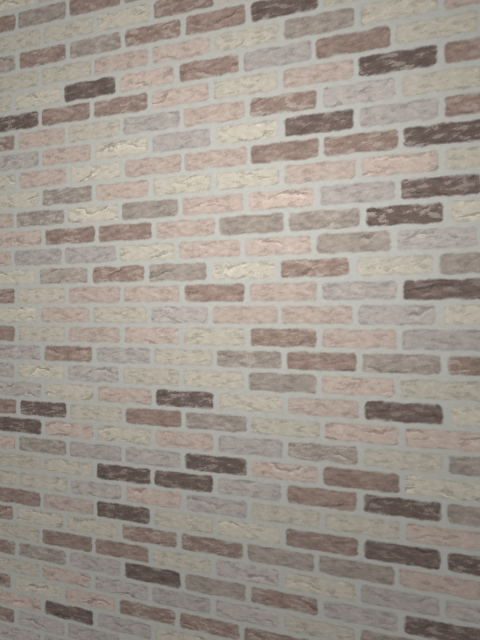
Write a WebGL 1 fragment shader that draws this texture.

```glsl
precision highp float;
// Whitewashed brick wall in running bond, seen at an angle under a soft glow.

#define ROW_HEIGHT 0.0288   // course height at the left edge, canvas heights
#define BRICKS_ACROSS 10.2  // brick density at the left edge, per canvas width
#define TURN 0.4055         // growth of the courses from left to right
#define TILT 0.003          // shrinking of the courses toward the bottom
#define EYE_LEVEL 0.508     // height of the course that stays level
#define BRICK_ASPECT 3.1    // brick pitch over course height
#define BRICK_HALF vec2(1.455, 0.405)
#define CORNER 0.15
#define WEAR 0.50
#define CREASE 0.16
#define GLOW vec2(0.54, 0.68)

uniform vec2 u_resolution;

float hash(vec2 p) {
  return fract(sin(dot(p, vec2(127.1, 311.7))) * 4375.85);
}

vec2 hash2(vec2 p) {
  return vec2(hash(p), hash(p + 41.3));
}

// Layered sines, roughly -1 to 1
float ripple(vec2 p) {
  float sum = 0.0;
  float amp = 0.5;
  for (int i = 0; i < 4; i++) {
    sum += amp * sin(p.x + 1.7 * sin(p.y)) * cos(p.y * 1.1 - 0.8 * sin(p.x));
    p = mat2(1.5, 1.1, -1.1, 1.5) * p + 2.3;
    amp *= 0.6;
  }
  return sum;
}

float roundedBox(vec2 p, vec2 halfSize, float radius) {
  vec2 d = abs(p) - halfSize + radius;
  return length(max(d, 0.0)) + min(max(d.x, d.y), 0.0) - radius;
}

// Uneven mix of fired clay and whitewash
vec3 brickColor(float pick) {
  const vec3 cream = vec3(0.765, 0.735, 0.675);
  const vec3 pink = vec3(0.75, 0.68, 0.635);
  const vec3 mauve = vec3(0.70, 0.665, 0.64);
  const vec3 taupe = vec3(0.635, 0.59, 0.55);
  const vec3 brown = vec3(0.595, 0.515, 0.475);
  const vec3 umber = vec3(0.45, 0.39, 0.365);
  vec3 color = mix(cream, pink, step(0.24, pick));
  color = mix(color, mauve, step(0.50, pick));
  color = mix(color, taupe, step(0.68, pick));
  color = mix(color, brown, step(0.80, pick));
  return mix(color, umber, step(0.93, pick));
}

void main() {
  vec2 canvas = gl_FragCoord.xy / u_resolution;

  // Wall coordinates: x in bricks, y in courses counted downward
  float depth = 1.0 + TURN * canvas.x;
  float course = (EYE_LEVEL - canvas.y) / (ROW_HEIGHT * depth);
  vec2 wall = vec2(BRICKS_ACROSS * canvas.x / depth, course / (1.0 - TILT * course));
  float pixel = 1.0 / (ROW_HEIGHT * depth * u_resolution.y);

  // Running bond with slightly irregular joints
  float row = floor(wall.y + 0.5);
  float shift = 0.33 + 0.5 * mod(row, 2.0) + 0.14 * (hash(vec2(row, 7.0)) - 0.5);
  float along = wall.x - shift;
  vec2 id = vec2(floor(along + 0.5), row);
  vec2 local = vec2((along - id.x) * BRICK_ASPECT, wall.y - row);
  vec2 grainAt = vec2(wall.x * BRICK_ASPECT, wall.y);

  // Ragged brick outline
  vec2 seed = hash2(id + 3.7);
  vec2 ragged = 0.05 * vec2(ripple(grainAt * 5.0), ripple(grainAt * 4.0 + 9.0));
  vec2 size = BRICK_HALF - vec2(0.06, 0.03) * seed;
  float edge = roundedBox(local + ragged, size, CORNER);
  float soft = 0.045 + 0.6 * pixel;
  float brickMask = 1.0 - smoothstep(-soft, soft, edge);

  // Brick face: tint, rubbed whitewash and grain
  vec2 face = local + 17.0 * seed;
  float grain = ripple(grainAt * 9.0);
  float blotch = ripple(face * vec2(3.4, 7.0)) + 0.25 * grain;
  vec3 brick = brickColor(hash(id + 0.5)) * (0.96 + 0.07 * seed.x);
  float rubbed = smoothstep(0.0, 0.55, blotch) * (0.3 + 0.7 * seed.y);
  brick = mix(brick, vec3(0.76, 0.73, 0.685), WEAR * rubbed);
  brick *= 1.0 - 0.08 * smoothstep(0.1, 0.6, -blotch);

  // Broken creases that wander along the brick, lit on their lower lip
  float wander = face.y * 9.0 + 1.6 * sin(face.x * 2.3) + 2.0 * ripple(face * vec2(2.2, 3.0));
  float groove = smoothstep(0.6, 1.0, sin(wander));
  float lip = smoothstep(0.6, 1.0, sin(wander - 1.3));
  float broken = smoothstep(-0.2, 0.4, ripple(face * 2.1 + 5.0));
  float roughness = broken * (0.25 + 0.75 * smoothstep(0.2, 0.9, seed.x));
  brick *= 1.0 + CREASE * roughness * (0.45 * lip - groove);
  brick *= 1.0 + 0.05 * grain - 0.05 * smoothstep(-0.14, 0.0, edge);

  // Mortar, smeared over some brick edges
  vec3 mortar = vec3(0.735, 0.733, 0.705) * (1.0 + 0.025 * grain);
  float smear = smoothstep(-0.16, 0.0, edge) * smoothstep(0.1, 0.5, ripple(grainAt * 2.3 + 4.0));
  vec3 surface = mix(mortar, brick, brickMask * (1.0 - 0.45 * smear));

  // Glow above the middle, fading into an even dusk
  vec2 fromGlow = (canvas - GLOW) * vec2(0.75, 1.0);
  float light = 0.70 + 0.39 * exp(-5.0 * dot(fromGlow, fromGlow));
  gl_FragColor = vec4(surface * light, 1.0);
}
```
